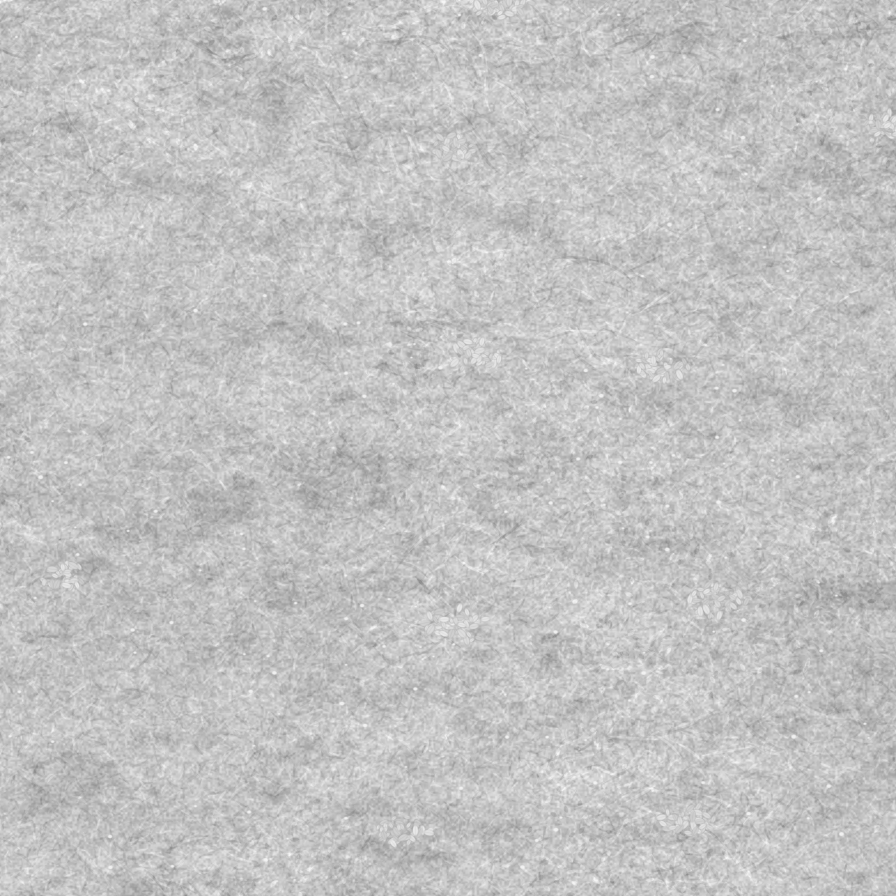
Write a Shadertoy shader that draws this texture.

```glsl
float hash(vec2 p) {
    vec3 q = fract(vec3(p.xyx) * 0.1031);
    q += dot(q, q.yzx + 33.33);
    return fract((q.x + q.y) * q.z);
}

vec2 hash2(vec2 p) {
    return vec2(hash(p + 17.3), hash(p + 71.9));
}

float noise(vec2 p) {
    vec2 i = floor(p), f = fract(p);
    f = f * f * (3.0 - 2.0 * f);
    return mix(mix(hash(i), hash(i + vec2(1, 0)), f.x),
               mix(hash(i + vec2(0, 1)), hash(i + vec2(1, 1)), f.x), f.y);
}

float fbm(vec2 p) {
    float sum = 0.0, gain = 0.5;
    for (int i = 0; i < 4; i++) {
        sum += gain * noise(p);
        p = p * 2.03 + 19.7;
        gain *= 0.5;
    }
    return sum / 0.9375;
}

mat2 rotation(float a) {
    float c = cos(a), s = sin(a);
    return mat2(c, -s, s, c);
}

// Sum of light and dark curved, tapered strokes, about one per cell
float blades(vec2 uv, float cells, float halfLength, float width, float lean, float spread, float seed, float px) {
    vec2 p = uv * cells, home = floor(p);
    float soft = px * cells * 0.7, sum = 0.0;
    for (int y = -1; y <= 1; y++)
    for (int x = -1; x <= 1; x++) {
        vec2 id = home + vec2(x, y);
        vec2 key = id + seed * 37.0;
        vec2 d = p - id - hash2(key);
        d = rotation(lean + spread * (hash(key + 5.1) - 0.5)) * d;
        float along = d.x / (halfLength * mix(0.6, 1.0, hash(key + 9.4)));
        float bend = (hash(key + 2.7) - 0.5) * 0.6;
        float across = abs(d.y + bend * (d.x * d.x - 0.2));
        float w = width * (1.0 - along * along);
        float cover = (1.0 - smoothstep(w - soft, w + soft, across))
                    * (1.0 - smoothstep(0.8, 1.0, abs(along)));
        sum += cover * (hash(key + 13.8) - 0.5);
    }
    return sum;
}

// Scattered rosettes of pale leaves with shaded gaps
float paintLeaves(float shade, vec2 uv, float px) {
    vec2 grid = uv * 4.0 + vec2(0.45, 0.3), id = floor(grid);
    if (hash(id + 4.0) > 0.6) return shade;
    vec2 center = mix(vec2(0.22), vec2(0.78), hash2(id + 8.0));
    vec2 p = (fract(grid) - center) / 4.0;
    float size = mix(0.65, 1.1, hash(id + 21.0));
    for (int i = 0; i < 44; i++) {
        vec2 key = id * 7.0 + vec2(float(i) * 5.0, float(i) * 11.0);
        float turn = 6.2832 * hash(key + 0.5);
        float reach = sqrt(hash(key + 3.3));
        vec2 d = p - vec2(cos(turn) * 0.034, sin(turn) * 0.019) * reach * size;
        d = rotation(6.2832 * hash(key + 6.6)) * d;
        float leaf = (length(d / vec2(1.0, 0.55)) - 0.0052 * mix(0.5, 1.1, hash(key + 1.9))) * 0.7;
        float shadow = 1.0 - smoothstep(0.0, 0.002, leaf);
        float cover = 1.0 - smoothstep(-px, px, leaf);
        float vein = 0.03 * smoothstep(0.0012, 0.0, abs(d.y));
        shade = mix(shade, 0.67, shadow * 0.35);
        shade = mix(shade, mix(0.80, 0.93, hash(key + 8.2)) - vein, cover * 0.92);
    }
    return shade;
}

// Coverage of tiny round petals
float petals(vec2 uv, float cells, float chance, float px) {
    vec2 p = uv * cells, id = floor(p);
    vec2 d = (fract(p) - mix(vec2(0.15), vec2(0.85), hash2(id + 40.0))) / cells;
    float radius = mix(0.0009, 0.0023, hash(id + 51.0));
    float dist = length(d * vec2(0.85, 1.1)) - radius;
    return step(hash(id + 63.0), chance) * (1.0 - smoothstep(-px, px, dist));
}

void mainImage(out vec4 fragColor, in vec2 fragCoord) {
    float px = 1.0 / iResolution.y;
    vec2 uv = fragCoord * px;

    // Ground mottling and shaded hollows, stretched sideways
    float shade = 0.768;
    shade += 0.06 * (fbm(uv * vec2(3.0, 4.5) + 3.0) - 0.5);
    shade += 0.11 * (fbm(uv * vec2(13.0, 27.0) + 11.0) - 0.5);
    shade -= 0.06 * smoothstep(0.53, 0.76, fbm(uv * vec2(26.0, 52.0) + 31.0));

    // Regions of tall grass and of broad weeds
    float tall = smoothstep(0.52, 0.68, fbm(uv * vec2(4.0, 6.0) + 27.0));
    float weedy = smoothstep(0.50, 0.65, fbm(uv * 6.0 + 53.0));
    float lean = 1.6 * (noise(uv * 7.0 + 5.0) - 0.5);

    // Short turf and fine grain
    float turf = blades(uv, 66.0, 0.9, 0.10, lean, 2.4, 1.0, px)
               + blades(uv, 92.0, 0.9, 0.12, lean + 0.4, 2.6, 2.0, px)
               + blades(uv, 128.0, 0.9, 0.15, lean - 0.3, 3.0, 3.0, px);
    shade += 0.115 * turf;
    shade += 0.125 * (noise(uv * 390.0) - 0.5) + 0.075 * (noise(uv * vec2(170.0, 210.0) + 9.0) - 0.5);

    // Long arching blades and small broad leaves
    float longGrass = blades(uv, 27.0, 0.95, 0.045, lean * 0.6, 1.5, 4.0, px)
                    + blades(uv, 38.0, 0.95, 0.055, lean * 0.6 - 0.2, 1.9, 5.0, px);
    float weeds = blades(uv, 85.0, 0.5, 0.20, 0.3, 6.0, 6.0, px);
    shade += tall * (0.15 * longGrass + 0.008) + weedy * 0.16 * weeds;

    shade = paintLeaves(shade, uv, px);
    float bloom = 0.03 + 0.14 * smoothstep(0.45, 0.7, noise(floor(uv * 38.0) / 6.0));
    shade = mix(shade, 0.96, 0.9 * petals(uv, 38.0, bloom, px));

    fragColor = vec4(vec3(clamp(shade, 0.56, 0.96)), 1.0);
}
```
